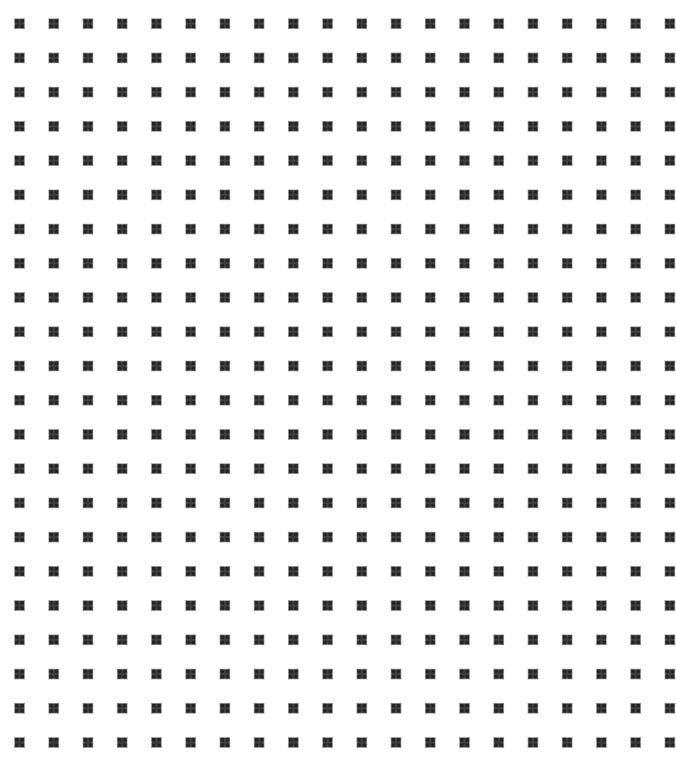
A Shadertoy shader for this pattern:

```glsl
// A regular grid of small dark squares on white, 20 across and 22 down.
// The plane is folded into one cell; a box distance gives the square and
// a soft, slightly lighter cross divides it into four darker quarters.

float boxDistance(vec2 p, float halfSide) {
    vec2 d = abs(p) - halfSide;
    return length(max(d, 0.0)) + min(max(d.x, d.y), 0.0);
}

void mainImage(out vec4 fragColor, in vec2 fragCoord) {
    // Canvas height is one unit
    vec2 uv = fragCoord / iResolution.y;
    float pixel = 1.0 / iResolution.y;

    // Fold into a cell centred on its square
    float pitch = 0.04457;
    vec2 cell = (fract((uv - vec2(0.0254, 0.0332)) / pitch + 0.5) - 0.5) * pitch;

    // Square with a slightly soft edge
    float edge = max(0.7 * pixel, 0.0014);
    float square = 1.0 - smoothstep(-edge, edge, boxDistance(cell, 0.0064));

    // Faint cross through the middle of the square
    vec2 arm = abs(cell);
    float cross4 = 1.0 - smoothstep(0.0004, 0.0004 + max(pixel, 0.0018), min(arm.x, arm.y));
    vec3 ink = mix(vec3(0.14), vec3(0.25), cross4);

    fragColor = vec4(mix(vec3(1.0), ink, square), 1.0);
}
```
